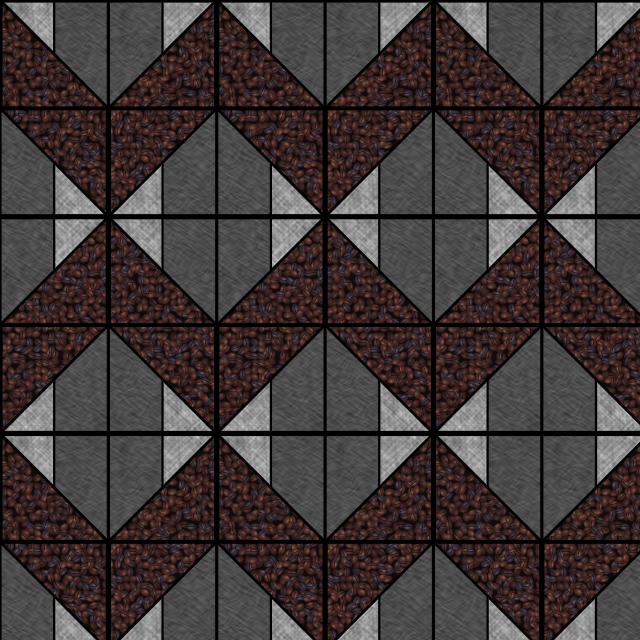
Write a WebGL 1 fragment shader that draws this pattern.

```glsl
precision highp float;
// Mirrored square tiles of dark beans, grey cloth and pale scratched metal, with black seams.

uniform vec2 u_resolution;

vec2 hash2(vec2 p) {
  return fract(sin(vec2(dot(p, vec2(127.1, 311.7)), dot(p, vec2(269.5, 183.3)))) * 43758.55);
}

mat2 rotation(float a) {
  float c = cos(a), s = sin(a);
  return mat2(c, -s, s, c);
}

float cornerSlope(vec2 corner, vec2 offset) {
  return dot(hash2(corner) * 2.0 - 1.0, offset);
}

float gradientNoise(vec2 p) {
  vec2 i = floor(p), f = fract(p);
  vec2 u = f * f * f * (f * (f * 6.0 - 15.0) + 10.0);
  vec2 e = vec2(1.0, 0.0);
  return mix(mix(cornerSlope(i, f), cornerSlope(i + e, f - e), u.x),
             mix(cornerSlope(i + e.yx, f - e.yx), cornerSlope(i + 1.0, f - 1.0), u.x), u.y);
}

// Thin streaks running along one direction
float fibres(vec2 p, float angle, vec2 density) {
  return gradientNoise(rotation(angle) * p * density + 31.0);
}

// Jittered ellipses; the nearest one gives the tint, the shading and the crease
vec3 beans(vec2 p) {
  vec2 cell = floor(p);
  float nearest = 9.0;
  vec2 local = vec2(0.0), seed = vec2(0.0);
  for (int y = -1; y <= 1; y++) {
    for (int x = -1; x <= 1; x++) {
      vec2 id = cell + vec2(float(x), float(y));
      vec2 rnd = hash2(id);
      vec2 d = p - id - 0.5 - 0.7 * (rnd - 0.5);
      vec2 r = rotation(6.283 * hash2(id + 57.0).x) * d / vec2(0.74, 0.5);
      float dist = length(r);
      if (dist < nearest) {
        nearest = dist;
        local = r;
        seed = hash2(id + 19.0);
      }
    }
  }
  vec3 tint = mix(vec3(0.20, 0.115, 0.11), vec3(0.31, 0.17, 0.14), seed.x);
  tint = mix(tint, vec3(0.21, 0.17, 0.21), smoothstep(0.6, 0.95, seed.y));
  float crease = smoothstep(0.22, 0.04, abs(local.y + 0.12 * sin(local.x * 3.0)))
               * smoothstep(0.95, 0.6, abs(local.x)) * step(0.45, seed.y);
  float shine = exp(-7.0 * dot(local - vec2(0.15, -0.35), local - vec2(0.15, -0.35)));
  vec3 col = tint * (1.12 - 0.5 * nearest * nearest);
  col += shine * (0.06 + 0.14 * seed.x) * vec3(1.0, 0.86, 0.84);
  col *= 1.0 - 0.45 * crease;
  return mix(vec3(0.065, 0.04, 0.045), col, smoothstep(1.2, 0.8, nearest));
}

vec3 cloth(vec2 p) {
  vec2 w = p + 0.06 * gradientNoise(p * 5.0);
  float weave = fibres(w, 0.55, vec2(9.0, 46.0)) + 0.7 * fibres(w, -0.6, vec2(12.0, 44.0));
  float mottling = gradientNoise(p * 4.0 + 7.0);
  return vec3(0.30 + 0.12 * weave + 0.03 * mottling);
}

vec3 scratchedMetal(vec2 p) {
  float scratches = fibres(p, 0.75, vec2(5.0, 44.0)) + fibres(p, -0.8, vec2(6.0, 42.0))
                  + 0.7 * fibres(p, 1.5, vec2(4.0, 40.0)) + 0.5 * fibres(p, 0.1, vec2(4.0, 40.0));
  return vec3(0.58 + 0.17 * scratches + 0.10 * gradientNoise(p * 6.0));
}

void main() {
  // Tile units, counted from the upper left
  vec2 p = gl_FragCoord.xy / u_resolution;
  p = vec2(p.x, 1.0 - p.y) * 5.906;
  float pixel = 5.906 / u_resolution.y;
  vec2 tile = floor(p);

  // Mirror each tile so its pale corner sits at the origin
  float middleRows = step(0.5, mod(tile.y, 4.0)) * step(mod(tile.y, 4.0), 2.5);
  vec2 flip = mod(vec2(tile.x + middleRows, tile.y), 2.0);
  vec2 q = mix(fract(p), 1.0 - fract(p), flip);

  // Materials repeat with the two by four block of tiles
  vec2 block = mod(p, vec2(2.0, 4.0));
  vec3 col;
  if (q.y > q.x) col = beans(block * 16.0);
  else if (q.x > 0.5) col = cloth(block);
  else col = scratchedMetal(block);

  // Seams: heavier on the sides meeting at the pale corner
  float seam = min(min(q.x - 0.024, 1.0 - q.x - 0.0146), min(q.y - 0.024, 1.0 - q.y - 0.018));
  seam = min(seam, abs(q.x - q.y) * 0.7071 - 0.013);
  if (q.y < q.x) seam = min(seam, abs(q.x - 0.5) - 0.0105);
  col *= clamp(seam / pixel + 0.5, 0.0, 1.0);

  gl_FragColor = vec4(col, 1.0);
}
```
